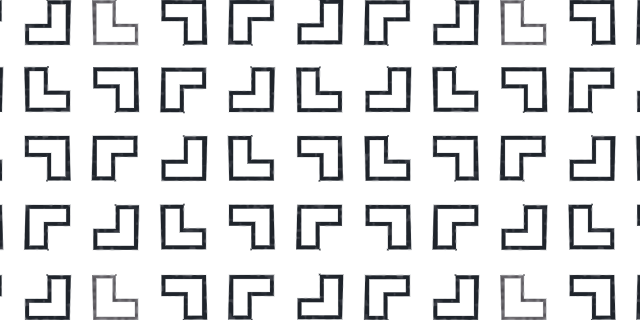
Reproduce this pattern procedurally as a Shadertoy shader.

```glsl
#define PITCH vec2(0.2126, 0.2148)
#define FIRST_TILE vec2(0.1484, 0.930)
#define HALF_SIZE 0.0692
#define NOTCH vec2(-0.0005, -0.0044)
#define STROKE 0.0117
#define FLARE 0.0036
#define HALO 0.0034
#define ROW_LIFT 0.0045
#define JITTER 0.0024
#define INK vec3(0.12, 0.14, 0.17)
#define WORN_INK vec3(0.25, 0.26, 0.29)
#define FADED_INK vec3(0.40, 0.39, 0.41)

float hash(vec2 p) {
    vec3 q = fract(vec3(p.xyx) * 0.1031);
    q += dot(q, q.yzx + 33.33);
    return fract((q.x + q.y) * q.z);
}

float valueNoise(vec2 p) {
    vec2 i = floor(p), f = fract(p);
    f = f * f * (3.0 - 2.0 * f);
    return mix(mix(hash(i), hash(i + vec2(1, 0)), f.x),
               mix(hash(i + vec2(0, 1)), hash(i + vec2(1, 1)), f.x), f.y);
}

// L with its notch at the upper right; lean widens the left side toward the top
float cornerShape(vec2 p, float lean) {
    float left = -p.x - HALF_SIZE - lean * (p.y / HALF_SIZE + 1.0) * 0.5;
    float box = max(max(left, p.x - HALF_SIZE), abs(p.y) - HALF_SIZE);
    return max(box, min(p.x - NOTCH.x, p.y - NOTCH.y));
}

float coverage(float d) {
    return clamp(0.5 - d * iResolution.y, 0.0, 1.0);
}

void mainImage(out vec4 fragColor, in vec2 fragCoord) {
    vec2 uv = fragCoord / iResolution.y;

    // Rows count downward; the arrangement repeats every 6 columns and 4 rows
    vec2 cell = floor((uv - FIRST_TILE) * vec2(1, -1) / PITCH + 0.5);
    vec2 tile = mod(cell, vec2(6, 4));
    vec2 p = uv - FIRST_TILE - cell * PITCH * vec2(1, -1);
    p.y -= ROW_LIFT * min(tile.y, 1.0);
    p -= JITTER * (vec2(hash(tile + 3.0), hash(tile + 17.0)) - 0.5);

    // Orientation steps up along five columns, then back one
    float turn = mod(4.0 - abs(tile.x - 4.0) + tile.y, 4.0);
    vec2 facing = vec2(mod(turn, 2.0) < 0.5 ? -1.0 : 1.0, turn < 1.5 ? 1.0 : -1.0);
    p *= facing;
    float faded = tile == vec2(1, 0) ? 1.0 : 0.0;

    // Slightly uneven outline
    float wear = valueNoise(p * 90.0 + tile * 37.0 + 50.0);
    float outer = cornerShape(p, FLARE) + 0.0012 * (wear - 0.5);
    float inner = cornerShape(p, 0.0) + STROKE - 0.003 * faded;
    float line = coverage(outer) * (1.0 - coverage(inner));

    // Speck at the inner corner of the stem tip
    vec2 tip = abs(p - vec2(NOTCH.x + 0.001, HALF_SIZE + 0.001));
    float speck = coverage(max(tip.x, tip.y) - 0.0026);

    // Pale fringe under the ink
    float halo = coverage(outer - HALO * wear) * (1.0 - coverage(inner + 0.001));
    vec3 color = mix(vec3(1), vec3(0.75, 0.76, 0.77), halo);
    vec3 ink = mix(INK, WORN_INK, smoothstep(0.55, 1.0, wear));
    ink = mix(ink, FADED_INK + 0.2 * (wear - 0.5), faded);
    color = mix(color, ink, max(line, speck * 0.8));
    fragColor = vec4(color, 1.0);
}
```
